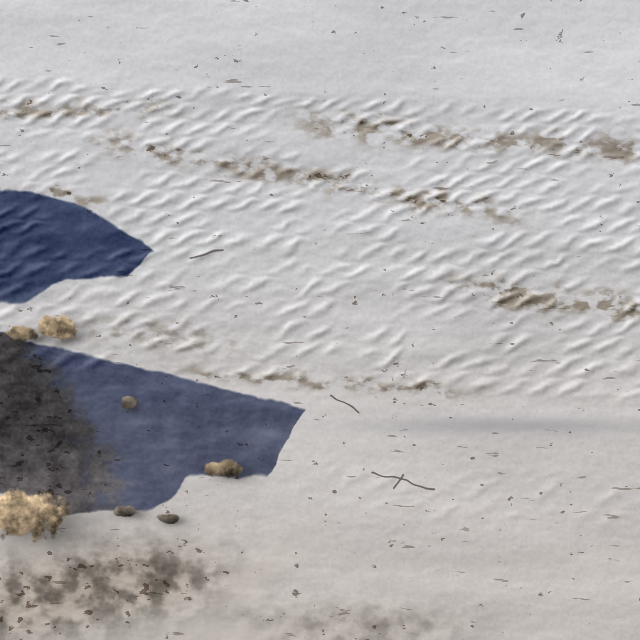
Reproduce this texture procedurally as a three.js fragment shader.

```glsl
// Pale sand with rows of tyre tread marks, two blue shadows, a dirt mound and stones.
varying vec2 vUv;

float hash(vec2 p) {
  p = fract(p * vec2(0.1031, 0.1137));
  p += dot(p, p.yx + 33.33);
  return fract((p.x + p.y) * p.x * 7.31);
}

float noise(vec2 p) {
  vec2 i = floor(p), f = fract(p);
  f = f * f * (3.0 - 2.0 * f);
  return mix(mix(hash(i), hash(i + vec2(1, 0)), f.x),
             mix(hash(i + vec2(0, 1)), hash(i + 1.0), f.x), f.y);
}

float fbm(vec2 p) {
  float sum = 0.0, amp = 0.5;
  for (int i = 0; i < 4; i++) {
    sum += amp * noise(p);
    p = mat2(1.6, 1.2, -1.2, 1.6) * p + 5.3;
    amp *= 0.5;
  }
  return sum;
}

float band(float x, float lo, float hi, float soft) {
  return smoothstep(lo - soft, lo + soft, x) * (1.0 - smoothstep(hi - soft, hi + soft, x));
}

float blob(vec2 p, float x, float y, float w, float h) {
  vec2 q = (p - vec2(x, y)) / vec2(w, h);
  return exp(-dot(q, q));
}

// Height of the sand: broken slanted treads in sloping rows, over rough ripples
float relief(vec2 p) {
  vec2 w = p + 0.022 * (vec2(fbm(p * 22.0), fbm(p * 22.0 + 7.0)) - 0.47);
  float t = w.y + 0.06 * w.x;
  float v = 26.0 * t * (0.6 + 0.5 * t);
  float row = floor(v), f = fract(v) - 0.5;
  float phase = w.x * (17.0 + 0.5 * row) + hash(vec2(row, 3)) - f * 1.1;
  float ridge = pow(0.5 + 0.5 * sin(6.283 * phase), 1.7) * (1.0 - 4.0 * f * f);
  float tracks = band(t, 0.432, 0.885, 0.012);
  tracks += 0.6 * band(t, 0.24, 0.315, 0.015) * smoothstep(0.38, 0.55, p.x);
  ridge *= tracks * smoothstep(0.1, 0.75, noise(p * vec2(20, 32)));
  return ridge + 0.7 * fbm(p * vec2(32, 60)) + 0.35 * fbm(p * vec2(75, 120)) + 0.5 * noise(p * vec2(3, 42));
}

// Broken rut along a sloping line
float rut(vec2 p, float y, float slope, float width, float x0, float x1) {
  float d = (p.y - y + slope * p.x + 0.02 * (noise(p * 40.0) - 0.5)) / width;
  return exp(-d * d) * band(p.x, x0, x1, 0.06) * smoothstep(0.33, 0.65, fbm(p * vec2(55, 90)));
}

float twig(vec2 p, float x, float y, float dx, float dy) {
  vec2 a = p + 0.006 * (noise(p * 60.0) - 0.5) - vec2(x, y), d = vec2(dx, dy);
  float h = clamp(dot(a, d) / dot(d, d), 0.0, 1.0);
  return 1.0 - smoothstep(0.0003, 0.0024, length(a - d * h));
}

void rock(inout vec3 col, vec2 p, float x, float y, float w, float h, vec3 tint) {
  vec2 q = (p - vec2(x, y)) / vec2(w, h);
  col *= 1.0 - 0.4 * blob(q, 0.5, -0.5, 1.0, 1.0);
  float d = length(q) + 0.9 * (fbm(p * 70.0) - 0.5);
  float light = 0.3 + 0.28 * (q.y - 0.5 * q.x) + 1.1 * fbm(p * 95.0);
  col = mix(col, tint * light, 1.0 - smoothstep(0.8, 1.1, d));
}

void main() {
  vec2 p = vUv;
  float shade = relief(p) - relief(p + vec2(-0.004, 0.005));
  float grain = noise(p * 260.0) - 0.5, clump = fbm(p * 45.0) - 0.47;

  // Sand, cooler far away and warmer near
  vec3 col = mix(vec3(0.765, 0.745, 0.73), vec3(0.8, 0.8, 0.81), smoothstep(0.1, 0.8, p.y));
  float treads = band(p.y + 0.06 * p.x, 0.43, 0.885, 0.015);
  col += 0.1 * (fbm(p * vec2(5, 24)) - 0.47) - 0.025 * treads;
  col += shade * mix(0.11, 0.17, treads) + 0.03 * grain;
  col = mix(col, vec3(0.6, 0.59, 0.61), 0.65 * blob(p, 0.79, 0.335, 0.24, 0.013));

  // Ruts of exposed soil
  float soil = rut(p, 0.83, 0.02, 0.01, -0.1, 0.26) + rut(p, 0.848, 0.085, 0.018, 0.48, 1.1)
    + rut(p, 0.805, 0.175, 0.016, 0.16, 0.8) + 1.4 * rut(p, 0.63, 0.112, 0.016, 0.72, 1.1)
    + rut(p, 0.432, 0.06, 0.009, 0.3, 0.72) + rut(p, 0.7, 0.1, 0.011, 0.04, 0.17)
    + 0.5 * rut(p, 0.5, 0.1, 0.025, 0.12, 0.38);
  col = mix(col, vec3(0.53, 0.49, 0.44) + 0.3 * shade, clamp(soil, 0.0, 0.85));

  // Rough brown ground along the bottom, with pale ridges
  float rough = 0.95 * blob(p, 0.23, 0.1, 0.14, 0.055) + 0.9 * blob(p, 0.02, 0.06, 0.18, 0.07)
    + 0.6 * blob(p, 0.55, 0.02, 0.17, 0.04);
  vec3 earth = mix(vec3(0.38, 0.35, 0.32), vec3(0.69, 0.65, 0.61), smoothstep(-0.25, 0.2, clump));
  col = mix(col, earth + 0.25 * shade, min(rough, 0.9));
  vec2 slant = mat2(0.8, -0.6, 0.6, 0.8) * (p - vec2(0.4, 0.1));
  float pale = blob(slant, 0.0, 0.0, 0.09, 0.025) + blob(p, 0.36, 0.01, 0.13, 0.015)
    + 0.7 * blob(p, 0.05, 0.145, 0.09, 0.013);
  col = mix(col, vec3(0.76, 0.73, 0.7) + 0.1 * shade, 0.75 * min(pale, 1.0));

  // Cast shadows bounded by curves above and below
  vec2 s = p + 0.014 * (vec2(fbm(p * 30.0), fbm(p * 30.0 + 9.0)) - 0.47);
  float base = 0.524 + 0.042 * smoothstep(0.03, 0.11, s.x) + 0.04 * smoothstep(0.19, 0.245, s.x);
  float shadow = band(s.y, base, 0.703 - 1.7 * s.x * s.x, 0.003) * step(s.x, 0.245);
  base = 0.232 - 0.033 * smoothstep(0.0, 0.1, s.x) + 0.02 * smoothstep(0.2, 0.28, s.x)
    + 0.037 * smoothstep(0.265, 0.3, s.x) + 1.7 * max(s.x - 0.417, 0.0);
  float lower = band(s.y, base, 0.479 - 0.245 * s.x, 0.003);
  vec3 blue = mix(vec3(0.32, 0.34, 0.42), vec3(0.23, 0.27, 0.38), smoothstep(0.3, 0.62, p.y));
  blue += 0.12 * (fbm(p * vec2(12, 40)) - 0.47) + 0.1 * clump;
  col = mix(col, blue + 0.13 * shade + 0.03 * grain, max(shadow, lower));

  // Dark mound inside the lower shadow
  float rim = 0.17 - 0.1 * smoothstep(0.28, 0.46, p.y) + 0.12 * clump;
  float mound = lower * (1.0 - smoothstep(rim - 0.04, rim + 0.03, p.x));
  vec3 dirt = mix(vec3(0.37, 0.35, 0.35), vec3(0.23, 0.22, 0.215), smoothstep(0.22, 0.34, p.y));
  col = mix(col, dirt + 0.22 * clump + 0.15 * shade + 0.06 * grain, 0.93 * mound);

  // Scattered crumbs, denser on soil and dirt, and thin flat debris
  float cut = 0.74 - 0.1 * min(soil + rough + mound, 1.0);
  float crumbs = smoothstep(cut, cut + 0.07, fbm(p * vec2(65, 95)));
  float debris = smoothstep(0.73, 0.8, fbm(p * vec2(22, 110) + 3.0));
  col *= 1.0 - max(crumbs, 0.7 * debris) * vec3(0.36, 0.4, 0.43);

  // Stones
  vec3 ochre = vec3(0.74, 0.65, 0.53), grey = vec3(0.42, 0.39, 0.35);
  rock(col, p, 0.035, 0.197, 0.07, 0.036, ochre);
  rock(col, p, 0.088, 0.488, 0.03, 0.019, ochre);
  rock(col, p, 0.035, 0.478, 0.025, 0.012, ochre * 0.75);
  rock(col, p, 0.352, 0.268, 0.029, 0.014, ochre * 0.75);
  rock(col, p, 0.262, 0.19, 0.019, 0.008, grey);
  rock(col, p, 0.196, 0.201, 0.021, 0.008, grey);
  rock(col, p, 0.201, 0.371, 0.012, 0.011, grey);

  // Dry twigs
  float twigs = twig(p, 0.58, 0.26, 0.1, -0.023) + twig(p, 0.615, 0.237, 0.015, 0.021)
    + twig(p, 0.3, 0.599, 0.05, 0.012) + twig(p, 0.515, 0.38, 0.047, -0.023);
  col = mix(col, vec3(0.27, 0.23, 0.22), 0.7 * min(twigs, 1.0));

  gl_FragColor = vec4(col, 1.0);
}
```
